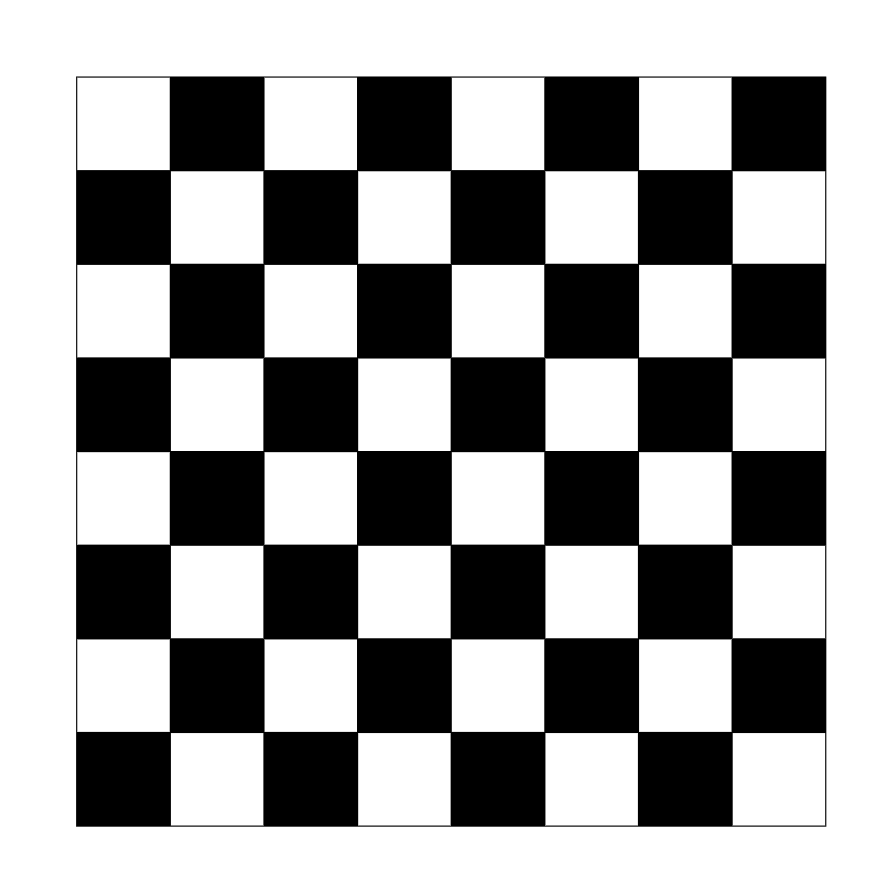
Reproduce this pattern procedurally as a WebGL 2 fragment shader.

```glsl
#version 300 es
precision highp float;
// An eight by eight black and white checkerboard with a hairline frame on white.

uniform vec2 u_resolution;
out vec4 fragColor;

const vec3 PAPER = vec3(1.0);
const vec3 INK = vec3(0.0);
const float CELLS = 8.0;                         // squares across and down
const float BOARD_SIZE = 0.836;                  // board side, in canvas units
const vec2 BOARD_CENTER = vec2(0.5036, 0.4960);
const float LINE_WIDTH = 0.0013;                 // frame and square outlines

// Share of a pixel lying on the negative side of an edge.
float coverage(float dist, float pixel) {
    return clamp(0.5 - dist / pixel, 0.0, 1.0);
}

float boxDistance(vec2 p, float halfSide) {
    vec2 d = abs(p) - halfSide;
    return length(max(d, 0.0)) + min(max(d.x, d.y), 0.0);
}

// Signed distance to the dark squares, using the inner grid lines only.
float checkerDistance(vec2 p) {
    vec2 grid = (p / BOARD_SIZE + 0.5) * CELLS;
    vec2 cell = clamp(floor(grid), 0.0, CELLS - 1.0);
    vec2 nearestLine = clamp(floor(grid + 0.5), 1.0, CELLS - 1.0);
    vec2 gap = abs(grid - nearestLine) * BOARD_SIZE / CELLS;
    float side = mod(cell.x + cell.y, 2.0) < 0.5 ? -1.0 : 1.0;
    return side * min(gap.x, gap.y);
}

void main() {
    float scale = min(u_resolution.x, u_resolution.y);
    float pixel = 1.0 / scale;
    vec2 uv = (gl_FragCoord.xy - 0.5 * u_resolution) / scale + 0.5;
    vec2 p = uv - BOARD_CENTER;
    float halfLine = 0.5 * LINE_WIDTH;

    // Dark squares, widened by their outline and clipped to the board
    float edge = boxDistance(p, 0.5 * BOARD_SIZE);
    float board = coverage(edge - halfLine, pixel);
    float squares = coverage(checkerDistance(p) - halfLine, pixel) * board;

    // Frame: the outer box minus the inner one
    float frame = board - coverage(edge + halfLine, pixel);

    fragColor = vec4(mix(PAPER, INK, max(squares, frame)), 1.0);
}
```
